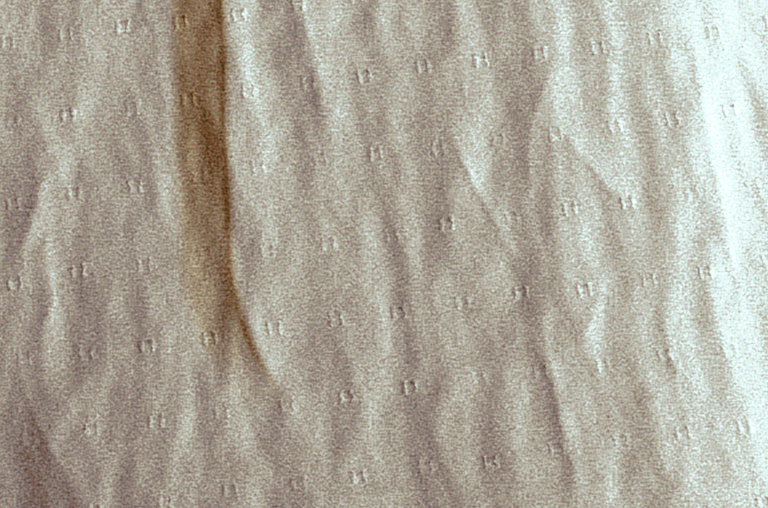
This texture is drawn by a Shadertoy shader. Its source:

```glsl
#define TUFT_PITCH vec2(0.115, 0.157)
#define TUFT_SIZE 0.0125
#define TUFT_CONTRAST 1.5
#define WRINKLE_DEPTH 3.4
#define FOLD_DEPTH 1.0
#define FOLD_WIDTH 0.026
#define THREAD_SCALE 190.0
#define THREAD_DEPTH 2.0
#define COLOR_GRAIN 0.09
#define FOLD_WARMTH vec3(0.0, -0.025, -0.075)

// Cloth colours from deep shade to full light
const vec3 CLOTH[6] = vec3[6](
    vec3(0.44, 0.34, 0.29), vec3(0.51, 0.45, 0.43), vec3(0.60, 0.55, 0.50),
    vec3(0.70, 0.68, 0.62), vec3(0.78, 0.80, 0.76), vec3(0.88, 0.95, 0.94));

// Creases as top and bottom ends; the right side catches the light
const vec4 CREASES[11] = vec4[11](
    vec4(0.11, 0.30, 0.02, 0.53), vec4(0.01, 0.66, 0.17, 1.05),
    vec4(0.10, 0.34, 0.09, 0.82), vec4(1.08, 0.08, 1.03, 0.42),
    vec4(0.85, 0.20, 1.05, 0.58), vec4(1.09, 0.24, 1.26, 0.43),
    vec4(1.06, 0.56, 1.14, 1.04), vec4(1.34, -0.05, 1.48, 0.72),
    vec4(1.29, 0.58, 1.38, 0.93), vec4(1.20, 0.50, 1.14, 0.70),
    vec4(0.58, -0.05, 0.64, 0.30));

vec2 hash22(vec2 p) {
    vec3 q = fract(p.xyx * vec3(0.1031, 0.1030, 0.0973));
    q += dot(q, q.yzx + 33.33);
    return fract((q.xx + q.yz) * q.zy);
}

float gradDot(vec2 cell, vec2 corner, vec2 f) {
    return dot(hash22(cell + corner) * 2.0 - 1.0, f - corner);
}

float gradientNoise(vec2 p) {
    vec2 i = floor(p), f = p - i;
    vec2 u = f * f * f * (f * (f * 6.0 - 15.0) + 10.0);
    float low = mix(gradDot(i, vec2(0, 0), f), gradDot(i, vec2(1, 0), f), u.x);
    float high = mix(gradDot(i, vec2(0, 1), f), gradDot(i, vec2(1, 1), f), u.x);
    return mix(low, high, u.y);
}

// Height of the mostly upright wrinkles, with finer crumples
float wrinkleHeight(vec2 p) {
    p.x -= 0.12 * p.x * p.y;
    p.x += 0.03 * gradientNoise(p * 5.0 + 7.0);
    float broad = gradientNoise(p * vec2(9.0, 2.3) + 3.0);
    float sharp = 0.35 - abs(gradientNoise(p * vec2(12.0, 4.0) + 20.0));
    float diagonal = abs(gradientNoise(vec2(p.x * 5.0 + p.y * 4.0, p.y * 9.0 - p.x * 3.0) + 40.0));
    float crumple = gradientNoise(p * vec2(30.0, 12.0)) + 0.4 * gradientNoise(p * vec2(55.0, 30.0));
    return broad + 0.6 * sharp - 0.35 * diagonal + 0.22 * crumple;
}

float creaseShade(vec2 p, vec2 a, vec2 b) {
    vec2 pa = p - a, ba = b - a;
    float along = dot(pa, ba) / dot(ba, ba);
    float side = (pa.x * ba.y - pa.y * ba.x) / length(ba);
    side += 0.025 * gradientNoise(p * 7.0 + a * 30.0) + 0.008 * gradientNoise(p * 24.0);
    float taper = smoothstep(0.0, 0.35, along) * (1.0 - smoothstep(0.65, 1.0, along));
    float edge = smoothstep(-0.010, 0.010, side) * 2.0 - 1.0;
    return edge * exp(-abs(side) / FOLD_WIDTH) * taper;
}

// The long brown fold: x is its shade, y its lit ridge
vec2 mainFold(vec2 p) {
    float bend = max(p.y - 0.5, 0.0);
    float d = p.x - 0.436 - 0.03 * p.y - 1.25 * bend * bend;
    d += 0.008 * gradientNoise(p * vec2(2.0, 6.0));
    float fade = 1.0 - smoothstep(0.62, 0.83, p.y);
    float left = 1.0 - smoothstep(-0.004, 0.006, d);
    float band = left * smoothstep(-0.115, -0.075, d) * mix(1.75, 0.8, smoothstep(0.0, 0.8, p.y));
    float lip = exp(-pow(d / 0.010, 2.0)) * 1.2;
    float ridge = exp(-pow((d - 0.03) / 0.025, 2.0)) * 0.6;
    return vec2(lip + band, ridge) * fade;
}

// Stitched tufts: two raised bars joined by a short thread
float tufts(vec2 p) {
    vec2 sheared = vec2(p.x - p.y * (0.04 + 0.13 * p.x), p.y - 0.055 + 0.13 * (p.x - 0.247));
    vec2 grid = sheared / TUFT_PITCH - vec2(0.12, 0.0);
    vec2 cell = floor(grid + 0.5), rnd = hash22(cell + 60.0);
    vec2 q = ((grid - cell) * TUFT_PITCH + (rnd - 0.5) * 0.012) / TUFT_SIZE;
    q += 0.45 * vec2(gradientNoise(p * 90.0), gradientNoise(p * 90.0 + 50.0));
    float reach = 1.0 - smoothstep(0.8, 1.3, abs(q.y));
    float lit = exp(-pow((abs(q.x) - 0.75) / 0.28, 2.0)) * reach;
    float shade = (exp(-pow((q.x + 1.25) / 0.22, 2.0)) + exp(-pow((q.x - 0.35) / 0.22, 2.0))) * reach;
    float thread = exp(-pow((q.y + 0.6) / 0.25, 2.0)) * (1.0 - smoothstep(0.7, 1.0, abs(q.x)));
    return (1.0 * lit - 0.95 * shade - 0.5 * thread) * mix(0.5, 1.1, rnd.x);
}

vec3 clothColor(float tone) {
    vec3 color = CLOTH[0] * (1.0 + 0.28 * min(tone, 0.0));
    for (int i = 1; i < 6; i++)
        color = mix(color, CLOTH[i], clamp(tone - float(i - 1), 0.0, 1.0));
    return color + 0.05 * max(tone - 5.0, 0.0);
}

void mainImage(out vec4 fragColor, in vec2 fragCoord) {
    // Height units, measured down from the top left
    vec2 p = vec2(fragCoord.x, iResolution.y - fragCoord.y) / iResolution.y;

    // Window light from the right, shade in the lower left
    float tone = 2.65 + 1.05 * smoothstep(0.8, 1.25, p.x) - 0.65 * p.y;
    tone += 1.7 * smoothstep(1.2, 1.42, p.x - 0.1 * p.y);
    tone += 0.4 * exp(-pow((p.x - 0.62) / 0.2, 2.0));
    tone -= 1.1 * smoothstep(0.5, 0.95, p.y - 1.5 * p.x);

    // Folds and wrinkles
    vec2 fold = mainFold(p);
    tone += fold.y - fold.x;
    tone += WRINKLE_DEPTH * (wrinkleHeight(p) - wrinkleHeight(p + vec2(0.022, 0.006)));
    for (int i = 0; i < 11; i++)
        tone += FOLD_DEPTH * creaseShade(p, CREASES[i].xy, CREASES[i].zw);
    tone += TUFT_CONTRAST * tufts(p);

    // Woven threads and coloured grain
    vec2 weave = p * THREAD_SCALE;
    tone += THREAD_DEPTH * (gradientNoise(weave) + 0.6 * gradientNoise(weave * vec2(0.45, 1.1) + 9.0));
    vec3 grain = vec3(gradientNoise(weave + 31.0), gradientNoise(weave + 57.0), gradientNoise(weave + 83.0));
    vec3 color = clothColor(tone) + FOLD_WARMTH * min(fold.x, 1.5) + COLOR_GRAIN * grain;
    fragColor = vec4(clamp(color, 0.0, 1.0), 1.0);
}
```
